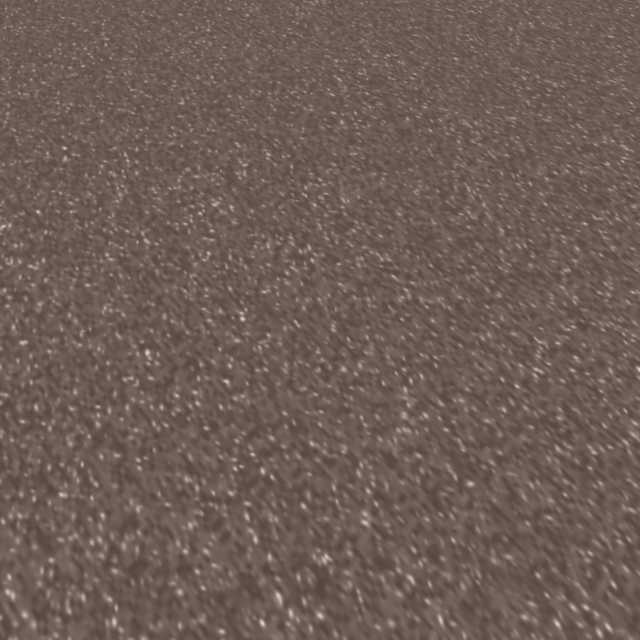
This texture is drawn by a three.js fragment shader. Its source:

```glsl
// Brown granular ground receding in perspective, strewn with small slanted pale grains.
varying vec2 vUv;

#define HORIZON 2.0          // height at which the ground would vanish
#define GRAIN_DENSITY 115.0  // grain cells across the canvas at mid height
#define GRAIN_LENGTH 0.50    // half length, in cells
#define GRAIN_WIDTH 0.29     // half width, in cells
#define GRAIN_SLANT -0.75    // mean direction, in radians
#define SLANT_SPREAD 1.1
#define GRAIN_GLOW 0.34
#define MOTTLE 0.135         // strength of the dark and mid tone texture
#define GROUND_TONE 0.398
#define FAR_CONTRAST 0.62
#define FAR_HAZE 0.016
#define WARM_SHIFT vec3(0.0, -0.06, -0.088)

float hash(vec2 p) {
  vec3 q = fract(vec3(p.xyx) * 0.1031);
  q += dot(q, q.yzx + 33.33);
  return fract((q.x + q.y) * q.z);
}

float valueNoise(vec2 p) {
  vec2 cell = floor(p);
  vec2 f = fract(p);
  f = f * f * (3.0 - 2.0 * f);
  float low = mix(hash(cell), hash(cell + vec2(1.0, 0.0)), f.x);
  float high = mix(hash(cell + vec2(0.0, 1.0)), hash(cell + vec2(1.0, 1.0)), f.x);
  return mix(low, high, f.y);
}

// Coordinates along and across a direction.
vec2 alongAcross(vec2 p, float angle) {
  vec2 dir = vec2(cos(angle), sin(angle));
  return vec2(dot(p, dir), dot(p, vec2(-dir.y, dir.x)));
}

// Canvas position to ground plane, with unit scale at mid height.
vec2 groundPlane(vec2 uv) {
  float reach = HORIZON - 0.5;
  float depth = (HORIZON - uv.y) / reach;
  return vec2(uv.x - 0.5, reach) / depth;
}

// Sum of soft elliptical grains, one per cell, few of them bright.
float paleGrains(vec2 p) {
  vec2 home = floor(p);
  float light = 0.0;
  for (int j = -1; j <= 1; j++) {
    for (int i = -1; i <= 1; i++) {
      vec2 cell = home + vec2(float(i), float(j));
      vec2 center = cell + vec2(hash(cell + 17.3), hash(cell + 71.9));
      float angle = GRAIN_SLANT + SLANT_SPREAD * (hash(cell + 131.7) - 0.5);
      float size = mix(0.8, 1.15, hash(cell + 211.1));
      vec2 d = alongAcross(p - center, angle) / (size * vec2(GRAIN_LENGTH, GRAIN_WIDTH));
      light += pow(hash(cell + 307.5), 5.0) * exp(-dot(d, d));
    }
  }
  return light;
}

void main() {
  vec2 ground = groundPlane(vUv) * GRAIN_DENSITY + 400.0;

  // Fine slanted mottling, and slow clumps that vary the grain strength.
  float mottle = valueNoise(alongAcross(ground, GRAIN_SLANT) * vec2(1.0, 1.7) + 900.0) - 0.5;
  float clumps = mix(0.65, 1.35, valueNoise(ground * 0.16));

  // Detail softens and lifts slightly with distance.
  float detail = MOTTLE * mottle + GRAIN_GLOW * clumps * paleGrains(ground);
  float tone = GROUND_TONE + detail * mix(1.0, FAR_CONTRAST, vUv.y * vUv.y);
  tone += FAR_HAZE * vUv.y * vUv.y;

  gl_FragColor = vec4(vec3(tone) + WARM_SHIFT, 1.0);
}
```
